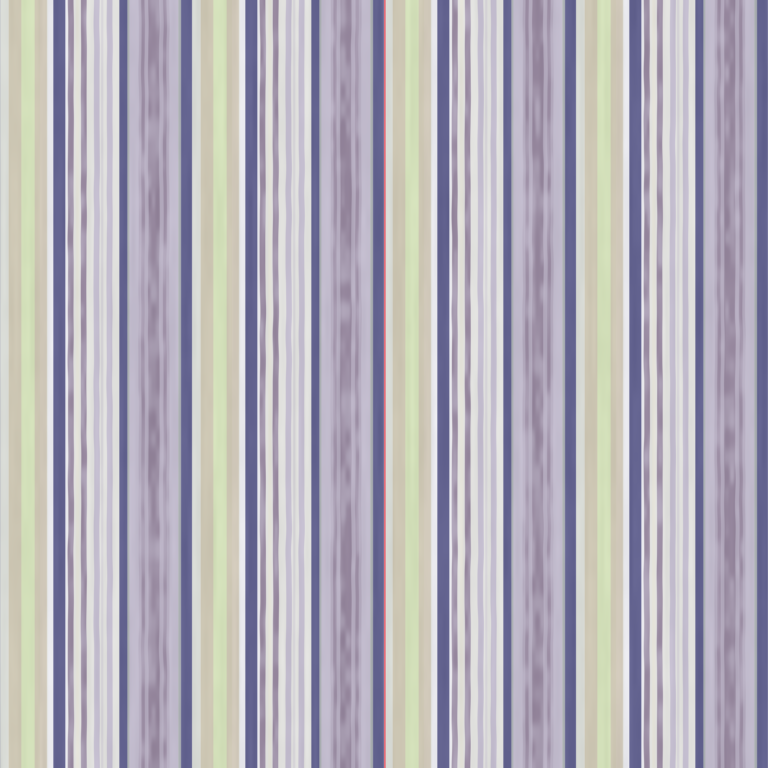
Reproduce this pattern procedurally as a WebGL 1 fragment shader.

```glsl
precision highp float;
// Four repeats of soft vertical stripes in navy, mauve, lilac, beige and pale green, with woven wear.
uniform vec2 u_resolution;

#define REPEATS 4.0
#define UNITS 288.0   // stripe positions are given in units per repeat
#define SOFT 1.3      // half width of a blurred stripe edge
#define WEAR 0.55     // blotchy fading of the mauve stripes
#define GRAIN 0.035   // streaks in every stripe
#define PALE vec3(0.88, 0.88, 0.87)
#define BEIGE vec3(0.80, 0.775, 0.70)
#define GREEN vec3(0.825, 0.875, 0.725)
#define NAVY vec3(0.385, 0.385, 0.56)
#define MAUVE vec3(0.59, 0.53, 0.62)
#define LILAC vec3(0.755, 0.73, 0.80)
#define SEAM vec3(0.90, 0.36, 0.42)

float hash(vec2 p) {
  p = fract(p * vec2(0.1031, 0.1137));
  p += dot(p, p.yx + 33.33);
  return fract((p.x + p.y) * p.x * 17.0);
}

float noise(vec2 p) {
  vec2 i = floor(p), f = fract(p);
  f = f * f * (3.0 - 2.0 * f);
  return mix(mix(hash(i), hash(i + vec2(1.0, 0.0)), f.x),
             mix(hash(i + vec2(0.0, 1.0)), hash(i + 1.0), f.x), f.y);
}

// Soft coverage of a stripe from a to b
float band(float x, float a, float b) {
  return smoothstep(a - SOFT, a + SOFT, x) - smoothstep(b - SOFT, b + SOFT, x);
}

void main() {
  vec2 uv = gl_FragCoord.xy / u_resolution;
  float x = fract(uv.x * REPEATS) * UNITS;

  // Long streaks, short blotches and a slight waver of the inner edges
  float streak = noise(uv * vec2(190.0, 7.0)) - 0.5;
  float blotch = noise(uv * vec2(150.0, 42.0)) * 0.6 + noise(uv * vec2(70.0, 15.0) + 31.0) * 0.4;
  float waver = (noise(uv * vec2(24.0, 32.0) + 7.0) - 0.5) * 1.4;
  vec3 mauve = mix(MAUVE, LILAC, WEAR * smoothstep(0.25, 0.9, blotch));
  float w = x + waver;

  // Pale ground with the beige and green group
  vec3 col = mix(PALE, vec3(0.845, 0.855, 0.835), band(x, -9.0, 13.0));
  col = mix(col, BEIGE, band(x, 13.0, 70.0));
  col = mix(col, vec3(0.82, 0.785, 0.735), band(x, 60.0, 70.0) * 0.7);
  col = mix(col, GREEN, band(x, 32.0, 52.0));
  col = mix(col, vec3(0.91, 0.91, 0.93), band(x, 72.0, 102.0));

  // Four evenly spaced thin stripes: two mauve, two lilac
  for (int i = 0; i < 4; i++) {
    float start = 102.0 + 19.4 * float(i);
    vec3 thin = i < 2 ? mauve : LILAC + 0.01;
    col = mix(col, thin, band(w, start, start + 8.5));
  }
  col = mix(col, vec3(0.89, 0.88, 0.83), 0.6 * band(x, 114.0, 119.0));
  col = mix(col, LILAC, 0.35 * band(x, 151.5, 155.0));

  // Lilac panel with a broad mauve core between two narrow lines
  col = mix(col, LILAC, band(x, 191.0, 268.0));
  col = mix(col, mauve, 0.35 * band(w, 208.0, 254.0));
  col = mix(col, mauve, 0.85 * (band(w, 212.0, 217.0) + band(w, 245.0, 250.0)));
  col = mix(col, mauve * 0.98, band(w, 222.5, 239.0));
  col = mix(col, vec3(0.67, 0.69, 0.70), band(x, 190.0, 194.0) + band(x, 267.5, 272.0));

  // Navy dividers; the last one blends across the repeat boundary
  float navy = band(x, 80.0, 98.0) + band(x, 179.0, 191.0)
             + band(x, 271.5, UNITS) + band(x, -17.0, 0.0);
  col = mix(col, NAVY, clamp(navy, 0.0, 1.0));

  col += GRAIN * (streak + 0.6 * (blotch - 0.5));

  // Hairline seam just right of the centre
  float seam = 1.0 - smoothstep(0.0005, 0.0018, abs(uv.x - 0.501));
  col = mix(col, SEAM, 0.85 * seam);

  gl_FragColor = vec4(clamp(col, 0.0, 1.0), 1.0);
}
```
